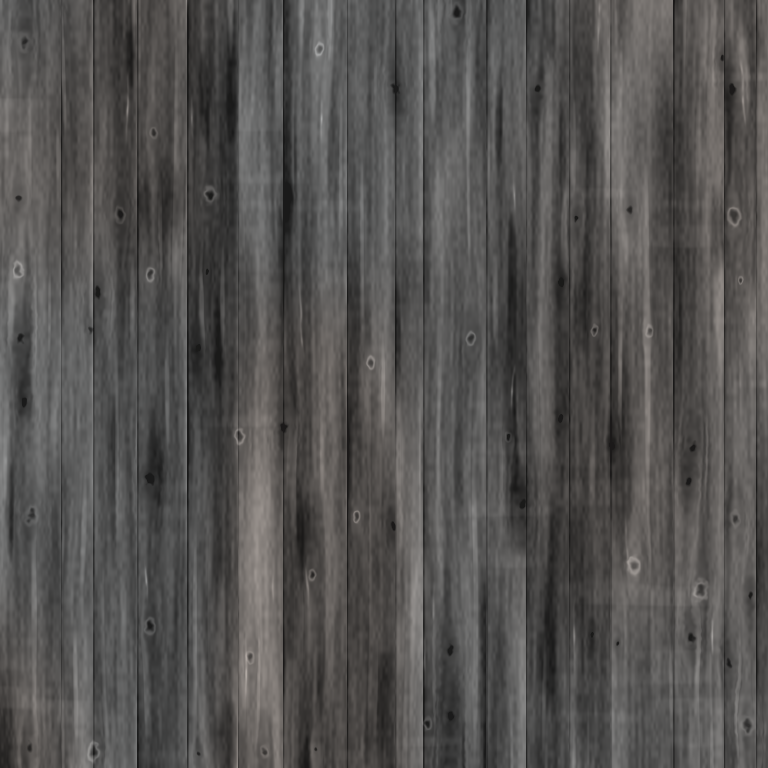
Give the GLSL for this texture, as a Shadertoy shader.

```glsl
// Weathered charcoal-grey timber planks, upright, with fine grain, knots and pale worn edges.

const float PLANKS = 16.0;                  // boards across the canvas
const float EDGE_JITTER = 0.6;              // irregularity of board widths
const vec2 KNOT_GRID = vec2(14.0, 10.0);    // cells that may hold a knot
const float KNOT_CHANCE = 0.42;
const vec2 KNOT_SIZE = vec2(0.0042, 0.0068);
const vec2 SLIVER_GRID = vec2(13.0, 6.0);   // cells that may hold a pale sliver
const float SLIVER_CHANCE = 0.2;
const float BASE_TONE = 0.339;
const vec3 COOL_TINT = vec3(1.0, 1.005, 1.005);
const vec3 WARM_TINT = vec3(1.045, 0.998, 0.965);

float hash(vec2 p) {
    vec3 q = fract(vec3(p.xyx) * 0.1031);
    q += dot(q, q.yzx + 33.33);
    return fract((q.x + q.y) * q.z);
}

// Value noise centred on zero
float noise(vec2 p) {
    vec2 i = floor(p), f = fract(p);
    f = f * f * (3.0 - 2.0 * f);
    float low = mix(hash(i), hash(i + vec2(1, 0)), f.x);
    float high = mix(hash(i + vec2(0, 1)), hash(i + vec2(1, 1)), f.x);
    return mix(low, high, f.y) - 0.5;
}

float plankEdge(float i) {
    return (i + EDGE_JITTER * (hash(vec2(i, 71.0)) - 0.5)) / PLANKS;
}

// Returns the tone change of nearby knots and bends the grain around them
float knots(vec2 uv, inout vec2 grain) {
    float tone = 0.0;
    vec2 home = floor(uv * KNOT_GRID);
    for (int y = -1; y <= 1; y++)
    for (int x = -1; x <= 1; x++) {
        vec2 cell = home + vec2(x, y);
        if (hash(cell + 13.0) > KNOT_CHANCE) continue;
        vec2 centre = (cell + 0.15 + 0.7 * vec2(hash(cell + 31.0), hash(cell + 57.0))) / KNOT_GRID;
        float scale = mix(0.45, 1.2, hash(cell + 83.0));
        float pale = smoothstep(0.45, 1.0, hash(cell + 97.0));
        vec2 d = uv - centre;
        vec2 q = d / (KNOT_SIZE * scale);
        q.x += 0.3 * q.y * (hash(cell + 41.0) - 0.5);
        q += 0.8 * vec2(noise(uv * 190.0), noise(uv * 190.0 + 40.0));
        float r = length(q);
        float core = 1.0 - smoothstep(0.3, 1.25, r);
        float ring = exp(-5.0 * (r - 1.5) * (r - 1.5));
        float tail = exp(-0.22 * q.x * q.x - 0.025 * q.y * q.y);
        tone += 0.16 * pale * ring - mix(0.18, 0.10, pale) * core;
        tone += mix(-0.085, 0.035, pale) * tail;
        grain.x -= 0.65 * d.x * exp(-0.10 * q.x * q.x - 0.03 * q.y * q.y);
    }
    return tone;
}

// Thin, slightly tilted pale splits
float slivers(vec2 uv) {
    float sum = 0.0;
    vec2 home = floor(uv * SLIVER_GRID);
    for (int y = -1; y <= 1; y++)
    for (int x = -1; x <= 1; x++) {
        vec2 cell = home + vec2(x, y);
        if (hash(cell + 203.0) > SLIVER_CHANCE) continue;
        vec2 centre = (cell + vec2(hash(cell + 211.0), hash(cell + 223.0))) / SLIVER_GRID;
        vec2 d = uv - centre;
        d.x += d.y * 0.16 * (hash(cell + 239.0) - 0.5) + 0.003 * noise(uv * vec2(20.0, 30.0));
        float halfLength = mix(0.015, 0.06, hash(cell + 251.0));
        float taper = max(0.0, 1.0 - abs(d.y) / halfLength);
        sum += taper * exp(-pow(d.x / 0.0016, 2.0)) * (0.75 + noise(uv * vec2(300.0, 90.0)));
    }
    return sum;
}

void mainImage(out vec4 fragColor, in vec2 fragCoord) {
    vec2 uv = fragCoord / iResolution.y;
    float pixel = 1.0 / iResolution.y;

    // Board under this point
    float id = floor(uv.x * PLANKS);
    if (uv.x < plankEdge(id)) id -= 1.0;
    else if (uv.x >= plankEdge(id + 1.0)) id += 1.0;
    float fromLeft = uv.x - plankEdge(id);
    float fromRight = plankEdge(id + 1.0) - uv.x;
    float across = fromLeft / (fromLeft + fromRight);

    // Grain, streaks and stains
    vec2 grain = uv;
    float knotTone = knots(uv, grain);
    grain.x += 0.006 * noise(vec2(uv.x * 12.0, uv.y * 5.0) + id * 7.0);
    vec2 g = grain + vec2(id * 3.0, id * 1.7);
    float tone = BASE_TONE + 0.095 * (hash(vec2(id, 5.0)) - 0.5);
    tone += 0.06 * (across - 0.5) * (hash(vec2(id, 19.0)) - 0.3);
    tone += 0.15 * noise(vec2(across * 0.9 + id * 9.0, uv.y * 3.6));
    tone += 0.14 * noise(g * vec2(38.0, 2.4));
    tone += 0.12 * noise(g * vec2(95.0, 4.5) + 17.0);
    tone += 0.095 * noise(g * vec2(230.0, 13.0) + 43.0);
    tone += 0.065 * noise(g * vec2(300.0, 110.0) + 61.0);
    tone -= 0.11 * smoothstep(0.16, 0.42, noise(g * vec2(60.0, 6.0) + 89.0));
    tone += 0.10 * smoothstep(0.22, 0.45, noise(g * vec2(110.0, 5.0) + 127.0));
    tone += 0.035 * smoothstep(0.1, 0.4, noise(uv * vec2(9.0, 60.0) + 151.0))
          * smoothstep(0.0, 0.3, noise(uv * 6.0 + 173.0));

    // Worn pale edge on one side of each seam, shadow on the other
    float wear = hash(vec2(id + 1.0, 29.0));
    float patchy = smoothstep(-0.3, 0.35, noise(vec2(id * 5.0, uv.y * 5.0)));
    tone += wear * wear * patchy * (0.19 * exp(-fromRight / 0.0032) + 0.07 * exp(-fromRight / 0.011));
    float seam = 1.0 - smoothstep(0.0007, 0.0018 + pixel, fromLeft);
    tone -= 0.10 * seam + 0.045 * exp(-fromLeft / 0.006) * hash(vec2(id, 37.0));

    tone += knotTone + 0.22 * slivers(uv);
    float warmth = smoothstep(-0.25, 0.25, noise(uv * vec2(5.0, 2.5) + 191.0) + 0.3 * (0.55 - uv.y));
    vec3 colour = clamp(tone, 0.10, 0.66) * mix(COOL_TINT, WARM_TINT, warmth);
    fragColor = vec4(colour, 1.0);
}
```
